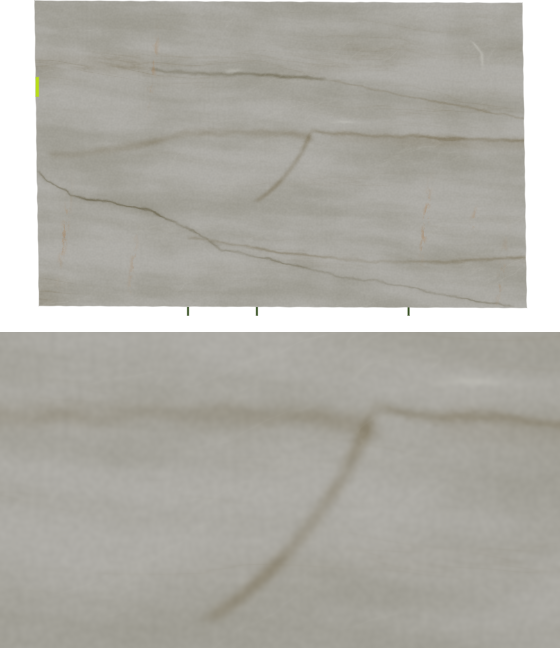
Top: the whole. Bottom: its middle third, enlarged.
A Shadertoy shader for this texture:

```glsl
// A pale grey quartzite slab lying on white, slightly skewed.
// Stretched gradient noise makes the strata, warped tapering strokes make
// the veins and cracks, and broken vertical streaks make the rust stains.

const vec3 SHADE = vec3(0.616, 0.608, 0.570);
const vec3 LIGHT = vec3(0.684, 0.677, 0.655);
const vec3 BROWN = vec3(0.510, 0.475, 0.390);
const vec3 OLIVE = vec3(0.400, 0.375, 0.285);
const vec3 RUST  = vec3(0.660, 0.500, 0.340);
const vec3 CHALK = vec3(0.760, 0.755, 0.725);
const vec3 TAG   = vec3(0.720, 0.870, 0.080);
const vec3 CLIP  = vec3(0.200, 0.300, 0.120);

vec2 gradientAt(vec2 cell) {
    float h = fract(sin(dot(cell, vec2(127.1, 311.7))) * 43758.5);
    return vec2(cos(6.2832 * h), sin(6.2832 * h));
}

float gradientNoise(vec2 p) {
    vec2 i = floor(p), f = fract(p);
    vec2 u = f * f * f * (f * (f * 6.0 - 15.0) + 10.0), e = vec2(0.0, 1.0);
    float low  = mix(dot(gradientAt(i), f), dot(gradientAt(i + e.yx), f - e.yx), u.x);
    float high = mix(dot(gradientAt(i + e), f - e), dot(gradientAt(i + 1.0), f - 1.0), u.x);
    return mix(low, high, u.y);
}

float fbm(vec2 p) {
    float sum = 0.0, amp = 0.6;
    for (int i = 0; i < 5; i++) {
        sum += amp * gradientNoise(p);
        p = mat2(1.92, 0.16, -0.16, 1.92) * p + 17.3;
        amp *= 0.52;
    }
    return sum;
}

// Gaussian falloff around a centre
float blob(vec2 p, vec2 centre, vec2 size) {
    vec2 d = (p - centre) / size;
    return exp(-dot(d, d));
}

// Stroke from a to b, bowed by sag; faded ends let strokes join
float stroke(vec2 p, vec2 a, vec2 b, float sag, float width) {
    vec2 dir = b - a;
    float len = length(dir);
    float t = dot(p - a, dir) / (len * len);
    float d = dot(p - a, vec2(-dir.y, dir.x)) / len - sag * 4.0 * t * (1.0 - t);
    float fade = 0.015 / len;
    float ends = smoothstep(-fade, fade, t) * smoothstep(-fade, fade, 1.0 - t);
    return ends * exp(-d * d / (width * width));
}

// Thin lines along the zero crossings of stretched noise
float filaments(vec2 p, float sharpness) {
    return exp(-sharpness * abs(fbm(p)));
}

float box(vec2 p, vec2 centre, vec2 halfSize, float blur) {
    vec2 d = abs(p - centre) - halfSize;
    return 1.0 - smoothstep(-blur, blur, max(d.x, d.y));
}

// The long crack that falls from the left edge to the lower right
float longCrack(vec2 p, float width) {
    vec2 path[7] = vec2[7](vec2(0.12, 0.452), vec2(0.22, 0.380), vec2(0.44, 0.342),
        vec2(0.555, 0.298), vec2(0.70, 0.213), vec2(1.065, 0.125), vec2(1.62, 0.030));
    float sum = 0.0;
    for (int i = 0; i < 6; i++) {
        float strength = i < 3 ? 1.0 : 0.5;
        sum += strength * stroke(p, path[i], path[i + 1], 0.003, width);
    }
    return sum;
}

float rustStains(vec2 p) {
    // x, centre y, half length, strength
    vec4 stains[6] = vec4[6](vec4(0.485, 0.79, 0.10, 0.5), vec4(0.205, 0.27, 0.10, 0.8),
        vec4(1.345, 0.29, 0.09, 0.8), vec4(1.50, 0.30, 0.035, 0.6),
        vec4(0.42, 0.16, 0.09, 0.35), vec4(1.587, 0.13, 0.10, 0.4));
    float broken = smoothstep(-0.08, 0.25, fbm(p * vec2(45.0, 24.0)));
    float sum = 0.0;
    for (int i = 0; i < 6; i++) {
        vec4 s = stains[i];
        float lean = 0.12 * (p.y - s.y);
        sum += s.w * blob(p, vec2(s.x + lean, s.y), vec2(0.009, s.z));
    }
    return sum * broken;
}

vec3 stone(vec2 p) {
    float sway = 0.030 * gradientNoise(p * vec2(3.0, 4.0) + 5.0);
    float jitter = 0.011 * fbm(p * vec2(16.0, 22.0));
    vec2 q = p + vec2(jitter, 0.4 * sway + jitter);
    vec2 bed = vec2(p.x, p.y + 0.07 * p.x + sway);

    // Cloudy strata and fine mottling
    float cloud = fbm(bed * vec2(1.8, 11.0)) + 0.45 * fbm(p * 7.0 + 31.0);
    vec3 col = mix(SHADE, LIGHT, smoothstep(-0.55, 0.42, cloud));

    // Broad brown beds, carrying hairline layers
    float beds = blob(q, vec2(0.50, 0.79), vec2(0.50, 0.045))
        + 0.6 * blob(q, vec2(1.40, 0.66), vec2(0.35, 0.07))
        + 0.5 * blob(q, vec2(1.25, 0.87), vec2(0.30, 0.06))
        + 0.5 * blob(q, vec2(1.25, 0.43), vec2(0.35, 0.025))
        + 0.5 * blob(q, vec2(1.35, 0.17), vec2(0.40, 0.03))
        + 0.8 * blob(q, vec2(0.15, 0.06), vec2(0.07, 0.07));
    float layer = filaments(bed * vec2(1.6, 15.0) + 8.0, 22.0);
    float patches = smoothstep(-0.15, 0.35, fbm(bed * vec2(3.0, 9.0) + 50.0));
    col = mix(col, BROWN, clamp(beds * (0.30 * patches + 0.25 * layer) + 0.07 * layer * patches, 0.0, 1.0));

    // Soft brown veins
    float veins = 0.35 * stroke(q, vec2(0.16, 0.51), vec2(0.58, 0.573), -0.015, 0.012)
        + 0.35 * stroke(q, vec2(0.58, 0.573), vec2(0.99, 0.565), 0.008, 0.012)
        + 0.60 * stroke(q, vec2(0.99, 0.585), vec2(1.67, 0.555), -0.006, 0.006)
        + 0.30 * stroke(q, vec2(1.06, 0.572), vec2(1.67, 0.542), -0.006, 0.018)
        + 0.40 * stroke(q, vec2(1.05, 0.75), vec2(1.67, 0.625), -0.008, 0.004)
        + 0.35 * stroke(q, vec2(0.60, 0.25), vec2(1.20, 0.165), -0.006, 0.005)
        + 0.40 * stroke(q, vec2(1.20, 0.165), vec2(1.67, 0.185), 0.0, 0.006)
        + 0.45 * stroke(q, vec2(0.81, 0.363), vec2(0.985, 0.58), -0.022, 0.008);
    col = mix(col, BROWN, clamp(veins * (0.65 + 0.8 * patches), 0.0, 0.8));

    // Dark cracks, with a stained pocket where they branch
    float cracks = 0.60 * longCrack(q, 0.0038) + 0.12 * longCrack(q, 0.014)
        + 0.50 * stroke(q, vec2(0.48, 0.785), vec2(1.03, 0.752), -0.008, 0.006)
        + 0.25 * blob(q, vec2(0.57, 0.295), vec2(0.06, 0.025)) * patches;
    col = mix(col, OLIVE, clamp(cracks * (0.6 + 0.7 * patches), 0.0, 0.8));
    col = mix(col, RUST, clamp(0.7 * rustStains(p), 0.0, 0.7));

    // Pale slanted threads and chalky flecks
    vec2 slant = vec2(p.x + 0.5 * p.y, p.y - 0.45 * p.x);
    float threads = filaments(slant * vec2(2.5, 8.0) + 70.0, 45.0) * patches;
    float flecks = blob(q, vec2(0.74, 0.774), vec2(0.025, 0.006))
        + blob(q, vec2(1.09, 0.614), vec2(0.035, 0.006))
        + stroke(q, vec2(1.495, 0.865), vec2(1.53, 0.79), 0.008, 0.005);
    col = mix(col, CHALK, clamp(0.16 * threads + 0.5 * flecks, 0.0, 0.7));

    float grain = gradientNoise(p * 140.0) + 0.7 * gradientNoise(p * 75.0);
    return col + 0.016 * grain;
}

void mainImage(out vec4 fragColor, in vec2 fragCoord) {
    vec2 p = fragCoord / iResolution.y;
    float blur = 0.0028;
    vec3 col = vec3(1.0);

    // Clips hanging below the slab
    for (int i = 0; i < 3; i++) {
        float x = vec3(0.595, 0.813, 1.293)[i];
        col = mix(col, CLIP, box(p, vec2(x, 0.015), vec2(0.003, 0.014), blur));
    }

    // Skewed slab with a slightly chipped rim
    vec2 s = p + vec2(0.0145 * (p.y - 1.0), 0.0045 * p.x);
    s += 0.002 * gradientNoise(p * 30.0);
    float slab = box(s, vec2(0.881, 0.5155), vec2(0.772, 0.483), blur);
    col = mix(col, stone(p), slab);
    col = mix(col, TAG, box(p, vec2(0.118, 0.725), vec2(0.005, 0.031), blur));
    fragColor = vec4(col, 1.0);
}
```
